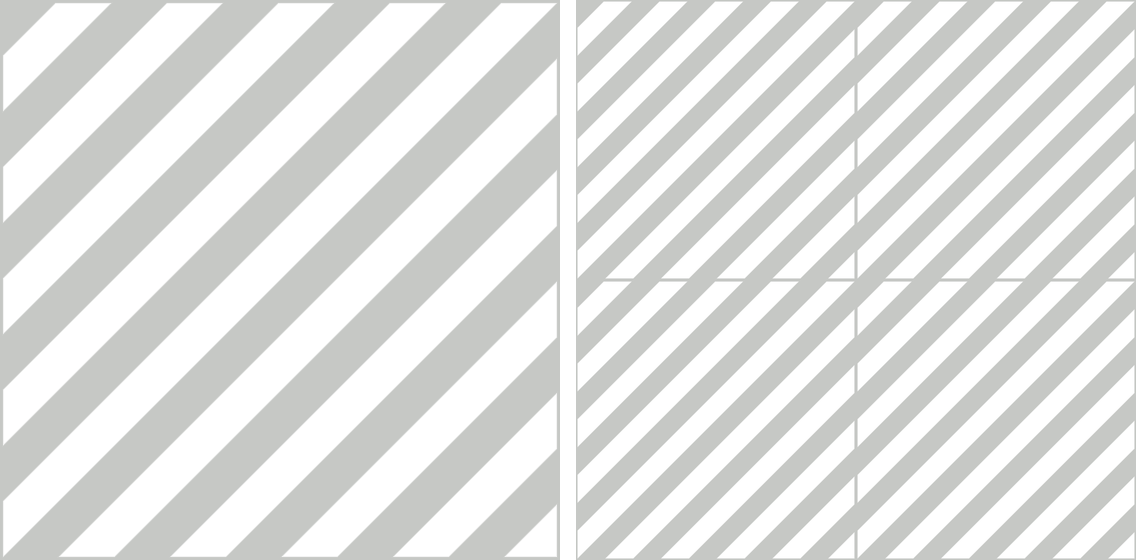
Left, the tile; right, the same tile 2 across and 2 down.
Write a Shadertoy shader that draws this pattern.

```glsl
// Diagonal grey and white stripes of equal width inside a thin grey frame.

const vec3 GREY = vec3(0.776, 0.784, 0.773);
const vec3 WHITE = vec3(1.0);
const float REPEATS = 5.0;        // stripe pairs across and down
const float FRAME_WIDTH = 0.0056; // grey rim along each canvas edge
const float STRIPE_SPAN = 0.9948; // part of the canvas holding the repeats
const float EDGE_SOFTNESS = 0.0032;

// Signed distance to the white diagonal bands, positive inside them
float whiteBandDistance(vec2 p, float repeats, float span) {
    float phase = (p.x - p.y) * repeats / span;
    float fromGreyCentre = abs(fract(phase + 0.25) - 0.5);
    return (fromGreyCentre - 0.25) * span / (repeats * sqrt(2.0));
}

// Signed distance to the frame opening, positive inside it
float openingDistance(vec2 p, float width) {
    vec2 toEdge = min(p, 1.0 - p);
    return min(toEdge.x, toEdge.y) - width;
}

// Soft coverage of a shape from its signed distance
float coverage(float signedDistance, float softness) {
    return smoothstep(-0.5 * softness, 0.5 * softness, signedDistance);
}

void mainImage(out vec4 fragColor, in vec2 fragCoord) {
    vec2 p = fragCoord / iResolution.xy;
    float pixel = 1.0 / min(iResolution.x, iResolution.y);
    float softness = max(EDGE_SOFTNESS, 1.5 * pixel);

    // Bands are clipped by the frame, whose rim joins across tiles
    float bands = whiteBandDistance(p, REPEATS, STRIPE_SPAN);
    float opening = openingDistance(p, FRAME_WIDTH);
    float white = coverage(min(bands, opening), softness);

    fragColor = vec4(mix(GREY, WHITE, white), 1.0);
}
```
